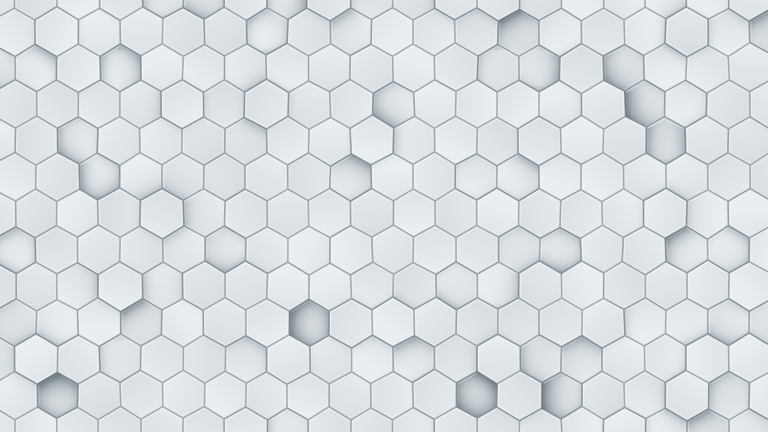
Reproduce this pattern procedurally as a WebGL 2 fragment shader.

```glsl
#version 300 es
precision highp float;

uniform vec2 u_resolution;
out vec4 fragColor;

const float SPACING = 0.0972;            // tile width, in canvas heights
const float ROW_STEP = 0.8660254;        // row distance, in tile widths
const vec2 ANCHOR = vec2(0.229, 0.590);  // centre of tile (0, 0)
const vec2 LIGHT_DIR = vec2(-0.6, 0.8);

const vec3 FACE = vec3(0.882, 0.902, 0.912);
const vec3 FACE_LIT = vec3(0.915, 0.935, 0.945);
const vec3 FACE_DIM = vec3(0.835, 0.860, 0.875);
const vec3 BEVEL = vec3(0.955, 0.968, 0.975);
const vec3 GROOVE = vec3(0.53, 0.57, 0.605);
const vec3 SHADOW = vec3(0.36, 0.41, 0.45);

float hash(vec2 p) {
    return fract(sin(dot(p, vec2(127.1, 311.7))) * 43758.5453);
}

// Most tiles sit near 0.5, a few stand out or sink
float tileHeight(vec2 cell) {
    float r = hash(cell) - 0.5;
    return 0.5 + 0.25 * r + 3.0 * r * r * r;
}

// Lattice centre with a small displacement
vec2 tileCentre(vec2 cell) {
    vec2 jitter = vec2(hash(cell + 17.3), hash(cell + 41.9)) - 0.5;
    return vec2(cell.x + 0.5 * mod(cell.y, 2.0), cell.y * ROW_STEP) + 0.055 * jitter;
}

// Cell near q, offset by whole columns and rows
vec2 cellNear(vec2 q, vec2 offset) {
    float row = floor(q.y / ROW_STEP + 0.5) + offset.y;
    float column = floor(q.x - 0.5 * mod(row, 2.0) + 0.5) + offset.x;
    return vec2(column, row);
}

// Weighted squared distance: raised tiles claim more room
float tilePower(vec2 q, vec2 cell) {
    vec2 d = q - tileCentre(cell);
    return dot(d, d) - 0.07 * tileHeight(cell);
}

vec2 owningCell(vec2 q) {
    vec2 owner = vec2(0.0);
    float best = 1e5;
    for (int j = -1; j <= 1; j++) {
        for (int i = -1; i <= 1; i++) {
            vec2 cell = cellNear(q, vec2(i, j));
            float power = tilePower(q, cell);
            if (power < best) {
                best = power;
                owner = cell;
            }
        }
    }
    return owner;
}

// Gentle slope of light over the top of a tile
vec3 faceColor(vec2 q, vec2 cell) {
    float angle = 6.2832 * hash(cell + 7.7);
    float slope = dot(q - tileCentre(cell), vec2(cos(angle), sin(angle)));
    float tone = 0.7 * (hash(cell + 3.1) - 0.5) + 0.7 * slope;
    vec3 color = mix(FACE, FACE_LIT, clamp(tone * 2.2, 0.0, 1.0));
    return mix(color, FACE_DIM, clamp(-tone * 1.2, 0.0, 1.0));
}

vec3 surface(vec2 q) {
    vec2 owner = owningCell(q);
    vec2 centre = tileCentre(owner);
    float height = tileHeight(owner);
    float power = tilePower(q, owner);

    float edge = 1e5;
    float edgeRise = 0.0;
    float edgeLight = 0.0;
    float lit = 1.0;
    for (int j = -1; j <= 1; j++) {
        for (int i = -1; i <= 1; i++) {
            vec2 cell = cellNear(q, vec2(i, j));
            if (cell == owner) continue;
            vec2 toward = tileCentre(cell) - centre;
            float dist = (tilePower(q, cell) - power) / (2.0 * length(toward));
            float rise = tileHeight(cell) - height;
            float facing = dot(normalize(toward), LIGHT_DIR);

            // Soft shade under a higher neighbour
            float drop = smoothstep(0.12, 0.85, rise);
            float falloff = exp(-dist / (0.04 + 0.15 * drop));
            lit *= 1.0 - drop * falloff * (0.72 + 0.28 * facing);

            if (dist < edge) {
                edge = dist;
                edgeRise = rise;
                edgeLight = facing;
            }
        }
    }

    vec3 color = mix(SHADOW, faceColor(q, owner), lit);

    // Bright rim, strongest on raised and lit sides
    float rim = smoothstep(0.012, 0.028, edge) * (1.0 - smoothstep(0.035, 0.065, edge));
    float rimStrength = clamp(0.4 - 0.6 * edgeRise + 0.25 * edgeLight, 0.0, 0.9);
    color = mix(color, BEVEL, rim * rimStrength);

    // Dark joint, deeper where heights differ
    float joint = 1.0 - smoothstep(0.008, 0.030, edge);
    float depth = 0.72 + 0.28 * smoothstep(0.0, 0.5, abs(edgeRise));
    return mix(color, min(GROOVE, color), joint * depth);
}

void main() {
    // Average four samples per pixel
    vec3 color = vec3(0.0);
    for (int k = 0; k < 4; k++) {
        vec2 shift = vec2(k % 2, k / 2) * 0.5 - 0.25;
        vec2 p = (gl_FragCoord.xy + shift) / u_resolution.y;
        color += 0.25 * surface((p - ANCHOR) / SPACING);
    }
    fragColor = vec4(color, 1.0);
}
```
